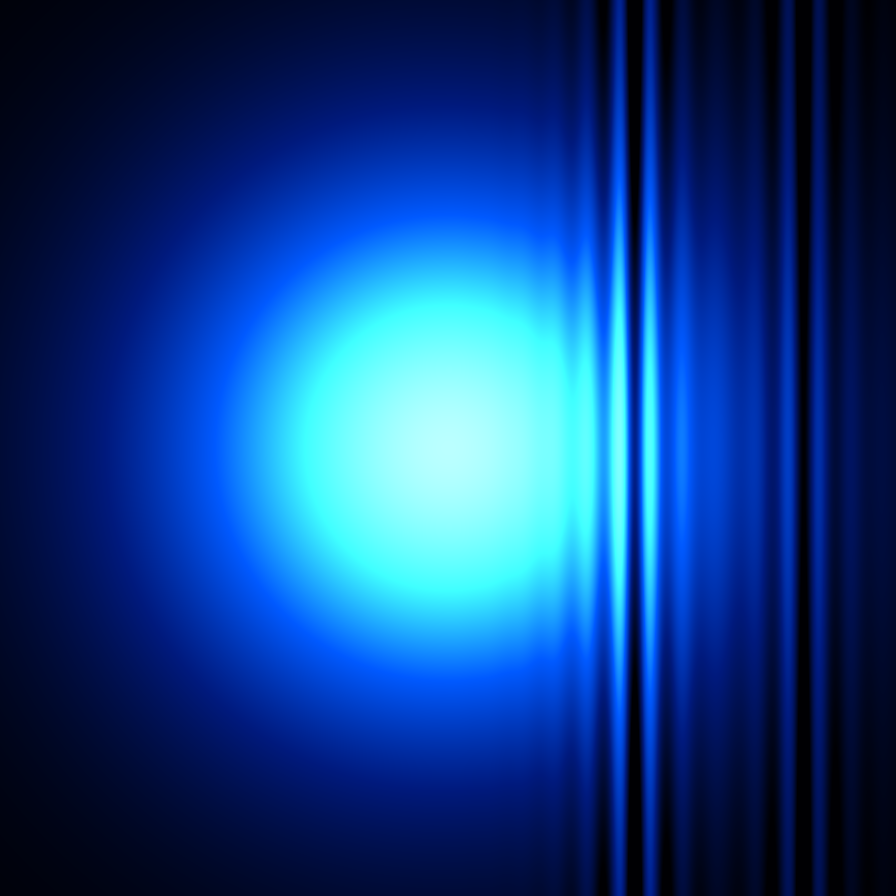
A three.js fragment shader for this background:

```glsl
// Draws a blue-cyan radial glow crossed by two groups of vertical ripples.
varying vec2 vUv;

const float TAU = 6.2831853;

// Glow
const vec2 GLOW_CENTER = vec2(0.5, 0.5);
const float GLOW_DENSITY = 7.83;
const float GLOW_POWER = 1.8;

// Ripple groups
const int RIPPLE_COUNT = 2;
const float RIPPLE_FIRST_X = 0.7085;
const float RIPPLE_SPACING = 0.1885;
const float RIPPLE_PERIOD = 0.0365;
const float RIPPLE_DECAY = 0.027;
const float RIPPLE_SOFTNESS = 0.004;
const float RIPPLE_STRENGTH = 0.41;
const float RIPPLE_FADE = 0.64;

// Colour ramp, from dark to light in equal steps
const float RAMP_STEPS = 4.0;
const vec3 BLACK = vec3(0.0, 0.0, 0.01);
const vec3 NAVY = vec3(0.0, 0.10, 0.49);
const vec3 BLUE = vec3(0.0, 0.35, 1.0);
const vec3 CYAN = vec3(0.25, 1.0, 1.0);
const vec3 PALE = vec3(0.73, 1.0, 1.0);

float glow(vec2 p) {
  return exp(-GLOW_DENSITY * pow(length(p - GLOW_CENTER), GLOW_POWER));
}

// A dark core flanked by alternating bright and dark bands that die away
float ripple(float offset) {
  float soft = sqrt(offset * offset + RIPPLE_SOFTNESS * RIPPLE_SOFTNESS);
  return -cos(TAU * offset / RIPPLE_PERIOD) * exp(-soft / RIPPLE_DECAY);
}

vec3 ramp(float level) {
  float t = clamp(level, 0.0, 1.0) * RAMP_STEPS;
  vec3 color = mix(BLACK, NAVY, clamp(t, 0.0, 1.0));
  color = mix(color, BLUE, clamp(t - 1.0, 0.0, 1.0));
  color = mix(color, CYAN, clamp(t - 2.0, 0.0, 1.0));
  return mix(color, PALE, clamp(t - 3.0, 0.0, 1.0));
}

void main() {
  float level = glow(vUv);

  // Each group to the right is weaker than the one before
  float strength = RIPPLE_STRENGTH;
  for (int i = 0; i < RIPPLE_COUNT; i++) {
    float x = RIPPLE_FIRST_X + float(i) * RIPPLE_SPACING;
    level += strength * ripple(vUv.x - x);
    strength *= RIPPLE_FADE;
  }

  gl_FragColor = vec4(ramp(level), 1.0);
}
```
